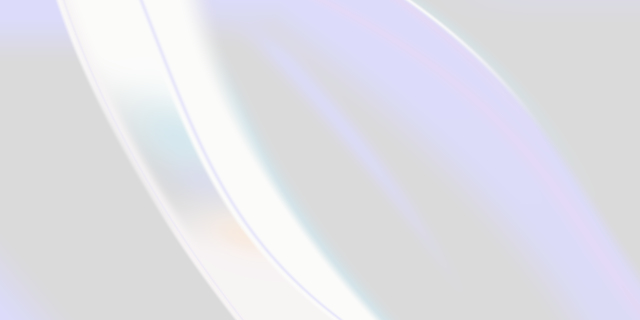
This background is drawn by a WebGL 2 fragment shader. Its source:

```glsl
#version 300 es
precision highp float;
// Pale glass ribbons sweeping over a grey ground with lavender light.
// Each ribbon border is a polynomial x(t), t running down from the top;
// soft steps and gaussian ridges around the borders are blended in layers.

uniform vec2 u_resolution;
out vec4 fragColor;

const vec3 GREY     = vec3(0.855, 0.855, 0.857);
const vec3 LAVENDER = vec3(0.862, 0.858, 0.980);
const vec3 PINK     = vec3(0.905, 0.855, 0.960);
const vec3 WHITE    = vec3(0.984, 0.985, 0.980);
const vec3 CYAN     = vec3(0.820, 0.910, 0.940);
const vec3 PEACH    = vec3(0.975, 0.915, 0.865);
const vec3 BLUSH    = vec3(0.970, 0.955, 0.958);

// Cubic border position at depth t.
float border(vec4 c, float t) {
    return c.x + t * (c.y + t * (c.z + t * c.w));
}

// Soft step from 0 to 1 centred on d = 0.
float rise(float d, float softness) {
    return smoothstep(-softness, softness, d);
}

// Gaussian ridge around d = 0.
float ridge(float d, float width) {
    float k = d / width;
    return exp(-k * k);
}

// Elliptical gaussian spot.
float spot(vec2 p, vec2 centre, vec2 size) {
    vec2 q = (p - centre) / size;
    return exp(-dot(q, q));
}

// Grey ground with lavender light at the corners and the top.
vec3 ground(float x, float t) {
    float upperLeft = rise(0.5 - x, 0.2) * rise(0.125 - t, 0.085);
    float lowerLeft = rise(0.13 - x - 0.85 * (1.0 - t), 0.13);
    float upperRight = 0.35 * rise(x - 1.5, 0.2) * rise(0.03 - t, 0.06);
    float light = max(max(upperLeft, lowerLeft), upperRight);
    return mix(GREY, LAVENDER, light);
}

// Broad lavender ribbon on the right, its pink streaks and bright rim.
vec3 lavenderRibbon(vec3 base, float x, float t) {
    float outer = x - border(vec4(1.276, 1.42, -1.2, 0.6), t);
    float inner = x - border(vec4(0.76, 1.45, -0.41, 0.0), t);
    float inside = rise(-outer, mix(0.012, 0.04, t));
    float topGlow = rise(x - 0.6, 0.1) * rise(0.07 - t, 0.09);
    float body = max(rise(inner, mix(0.15, 0.10, t)), topGlow) * inside;
    vec3 col = mix(base, LAVENDER, body * mix(1.0, 0.88, t));

    float lift = 1.0 - t;
    float streak = ridge(outer + 0.07 + 0.2 * lift * lift * lift, 0.035);
    float edgeStreak = ridge(outer + 0.03, 0.025) * rise(0.3 - t, 0.3);
    col = mix(col, PINK, inside * max(0.6 * streak, 0.7 * edgeStreak));

    float rimFade = rise(0.24 - t, 0.22);
    col = mix(col, CYAN, 0.4 * ridge(outer - 0.022, 0.025) * rise(0.42 - t, 0.3));
    return mix(col, WHITE, 0.9 * rimFade * ridge(outer, 0.010));
}

// Thin lavender wisp that narrows and fades as it falls.
vec3 wisp(vec3 base, float x, float t) {
    float d = x - border(vec4(0.71, 1.0, -0.22, 0.0), t);
    float fade = rise(t - 0.1, 0.1) * (1.0 - smoothstep(0.4, 0.98, t));
    return mix(base, LAVENDER, 0.85 * fade * ridge(d, mix(0.06, 0.02, t)));
}

// Shading inside the glass; u runs across it and t down it.
vec3 glass(float u, float t) {
    vec2 p = vec2(u, t);
    vec3 col = mix(WHITE, GREY, smoothstep(0.12, 0.50, t - 0.13 * u));
    col = mix(col, CYAN, 0.8 * spot(p, vec2(0.85, 0.43), vec2(0.55, 0.12)));
    col = mix(col, LAVENDER, 0.45 * spot(p, vec2(0.9, 0.57), vec2(0.4, 0.07)));
    col = mix(col, BLUSH, smoothstep(0.58, 0.82, t + 0.04 * u));
    return mix(col, PEACH, 0.85 * spot(p, vec2(0.95, 0.735), vec2(0.4, 0.06)));
}

// White ribbon: glass half, bright half, and the seam between them.
vec3 whiteRibbon(vec3 base, float x, float t) {
    float left = border(vec4(0.177, 0.337, 0.223, 0.0), t);
    float seam = border(vec4(0.417, 0.39, 0.0, 0.235 * t), t);
    float right = border(vec4(0.612, 0.22, 0.35, 0.0), t);
    float softness = mix(0.06, 0.022, smoothstep(0.0, 0.7, t));

    // Cool fringe outside the bright half.
    float fringe = ridge(x - right - 0.01, 0.035) * smoothstep(0.1, 0.4, t);
    vec3 col = mix(base, CYAN, 0.7 * fringe);

    vec3 body = glass((x - left) / (seam - left), t);
    body = mix(body, BLUSH, 0.9 * ridge(x - left - 0.025, 0.026));
    body = mix(body, LAVENDER, 0.3 * ridge(x - left - 0.022, 0.004));
    body = mix(body, WHITE, rise(x - seam, 0.009));
    body = mix(body, LAVENDER, 0.6 * ridge(x - seam - 0.024, 0.007));

    float cover = rise(x - left, 0.008) * rise(right - x, softness);
    return mix(col, body, cover);
}

void main() {
    vec2 p = gl_FragCoord.xy / u_resolution.y;
    float x = p.x;
    float t = 1.0 - p.y;
    vec3 col = ground(x, t);
    col = lavenderRibbon(col, x, t);
    col = wisp(col, x, t);
    col = whiteRibbon(col, x, t);
    fragColor = vec4(col, 1.0);
}
```
